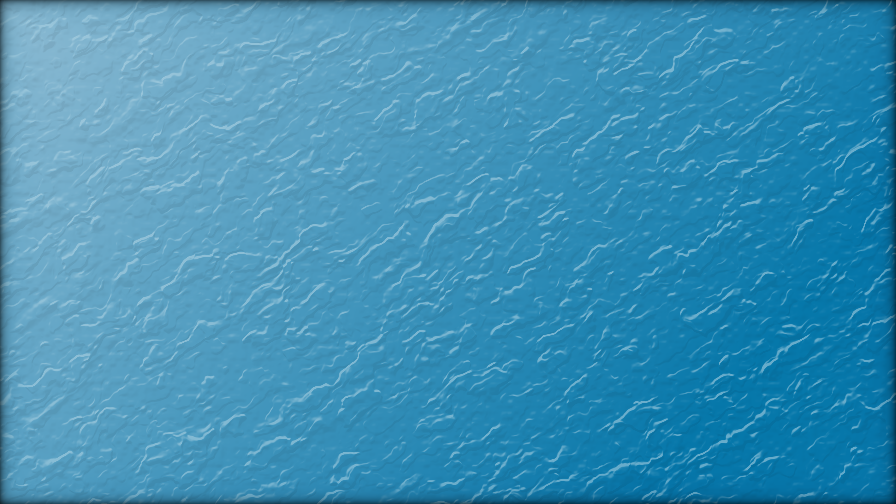
Write a Shadertoy shader that draws this texture.

```glsl
// Blue embossed water: a diagonal light-to-deep gradient carries a noise relief
// of fine grain, ragged clumps and long slanted veins. The relief is lit from
// above by a height difference, and a thin dark bevel frames the canvas.

#define LIGHT_BLUE   vec3(0.570, 0.740, 0.830)
#define DEEP_BLUE    vec3(0.025, 0.470, 0.668)
#define FOAM         vec3(0.700, 0.835, 0.895)
#define SLANT        0.62     // direction of the veins, in radians
#define STRETCH      0.55     // scale along the veins
#define CLUMP_SCALE  27.0     // clumps per canvas height
#define GRAIN_SCALE  85.0     // grains per canvas height
#define VEIN_SCALE   5.5      // veins per canvas height
#define LIGHT_STEP   vec2(-0.0010, 0.0030)
#define FOAM_AMOUNT  0.56
#define SHADE_AMOUNT 0.90
#define BEVEL_WIDTH  0.009

float hash(vec2 cell) {
    vec3 h = fract(cell.xyx * vec3(0.1031, 0.1030, 0.0973));
    h += dot(h, h.yzx + 33.33);
    return fract((h.x + h.y) * h.z);
}

float noise(vec2 p) {
    vec2 cell = floor(p);
    vec2 f = fract(p);
    f = f * f * f * (f * (f * 6.0 - 15.0) + 10.0);
    float low = mix(hash(cell), hash(cell + vec2(1, 0)), f.x);
    float high = mix(hash(cell + vec2(0, 1)), hash(cell + vec2(1, 1)), f.x);
    return mix(low, high, f.y);
}

float fbm(vec2 p, int octaves) {
    float sum = 0.0;
    float total = 0.0;
    float weight = 1.0;
    for (int i = 0; i < octaves; i++) {
        sum += weight * noise(p);
        total += weight;
        p = mat2(0.96, 0.28, -0.28, 0.96) * p * 2.0 + 17.3;
        weight *= 0.56;
    }
    return sum / total;
}

// Surface height: grain, small chips, raised clumps and broken veins
float relief(vec2 p) {
    float c = cos(SLANT), s = sin(SLANT);
    vec2 q = vec2(c * p.x + s * p.y, c * p.y - s * p.x);
    q += 0.042 * (vec2(fbm(p * 13.0 + 5.0, 4), fbm(p * 13.0 + 41.0, 4)) - 0.5);
    q.x *= STRETCH;

    float grain = noise(p * GRAIN_SCALE) + 0.7 * noise(q * GRAIN_SCALE * 0.7 + 9.0);
    float chips = smoothstep(0.46, 0.66, fbm(q * CLUMP_SCALE * 2.0 + 25.0, 2));
    float clumps = smoothstep(0.55, 0.69, fbm(q * CLUMP_SCALE + 60.0, 3));

    float line = abs(noise(q * VEIN_SCALE + 80.0) - 0.5);
    float broken = smoothstep(0.40, 0.62, fbm(q * 14.0 + 30.0, 3));
    float veins = broken * smoothstep(0.055, 0.0, line);

    return 0.15 * grain + 0.11 * chips + 0.28 * clumps + 0.25 * veins;
}

void mainImage(out vec4 fragColor, in vec2 fragCoord) {
    vec2 uv = fragCoord / iResolution.xy;
    vec2 p = fragCoord / iResolution.y;
    float aspect = iResolution.x / iResolution.y;

    // Diagonal gradient from the upper left
    float depth = (0.75 * uv.x + 0.35 * (1.0 - uv.y)) / 0.88;
    vec3 color = mix(LIGHT_BLUE, DEEP_BLUE, clamp(depth, 0.0, 1.0));

    // Light on the upper slopes, faint shade on the lower ones
    float slope = relief(p) - relief(p + LIGHT_STEP);
    float foam = smoothstep(0.008, 0.15, slope);
    float shade = clamp(-slope, 0.0, 0.07);
    color = mix(color, FOAM, FOAM_AMOUNT * foam);
    color *= 1.0 - SHADE_AMOUNT * shade;

    // Soft deeper rim and narrow dark bevel
    vec2 edge = min(p, vec2(aspect, 1.0) - p);
    float rim = exp(-min(edge.x, edge.y) / 0.04);
    color *= mix(vec3(1.0), vec3(0.84, 0.95, 0.98), rim);
    vec2 bevel = 1.0 - 0.55 * exp(-edge / BEVEL_WIDTH);
    color *= bevel.x * bevel.y;

    fragColor = vec4(color, 1.0);
}
```
